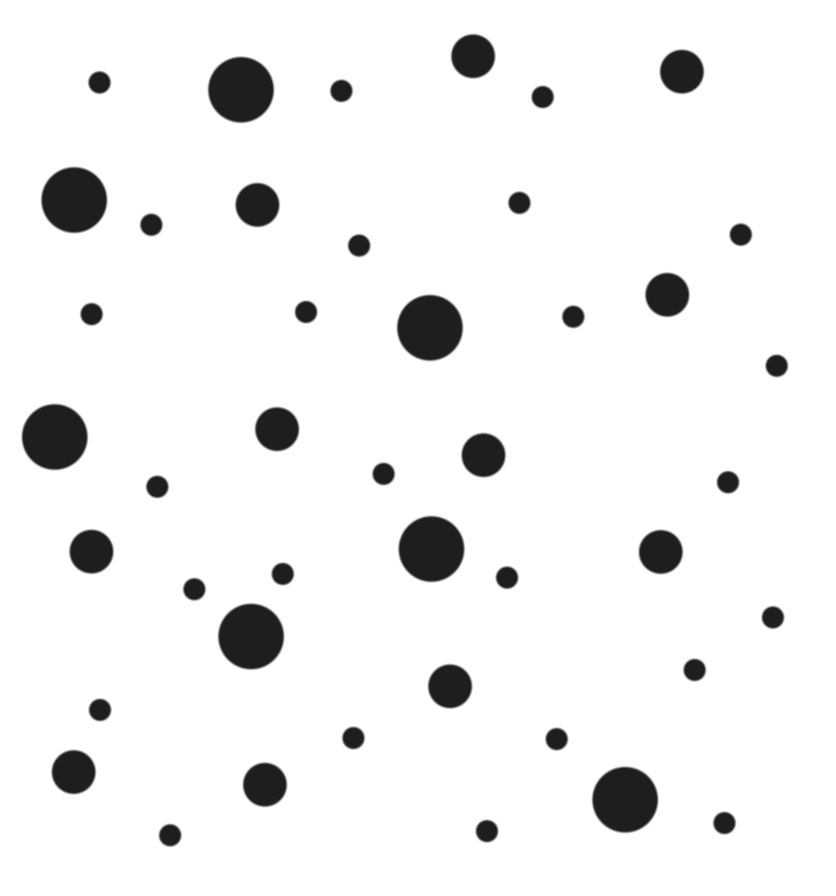
This pattern is drawn by a WebGL 2 fragment shader. Its source:

```glsl
#version 300 es
precision highp float;

uniform vec2 u_resolution;
out vec4 fragColor;

// Lengths are fractions of the canvas height
#define LARGE_COUNT 7
#define MEDIUM_COUNT 11
#define SMALL_COUNT 25
#define LARGE_RADIUS 0.0365
#define MEDIUM_RADIUS 0.0243
#define SMALL_RADIUS 0.0122
#define EDGE_MARGIN 0.005
#define JITTER 0.07
#define SOFTNESS 0.002
#define SEED 5u
#define PAPER vec3(1.0)
#define INK vec3(0.122, 0.112, 0.112)

// Integer hash giving two values in 0..1
vec2 hash2(uint n) {
    uvec2 h = uvec2(n, n + 7919u) * 747796405u + 2891336453u;
    h = ((h >> ((h >> 28u) + 4u)) ^ h) * 277803737u;
    h = (h >> 22u) ^ h;
    return vec2(h >> 8u) / 16777216.0;
}

// The first dots are large, the next medium, the rest small
float dotRadius(int index) {
    if (index < LARGE_COUNT) return LARGE_RADIUS;
    if (index < LARGE_COUNT + MEDIUM_COUNT) return MEDIUM_RADIUS;
    return SMALL_RADIUS;
}

// Low-discrepancy sequence, loosened by jitter, kept inside the canvas
vec2 dotCenter(int index, float radius, vec2 canvas) {
    const vec2 step2D = vec2(0.75488, 0.56984);
    vec2 jitter = (hash2(uint(index) + SEED * 101u) - 0.5) * JITTER;
    vec2 spread = fract(hash2(SEED) + float(index) * step2D + jitter);
    vec2 inset = vec2(radius + EDGE_MARGIN);
    return mix(inset, canvas - inset, spread);
}

void main() {
    vec2 canvas = vec2(u_resolution.x / u_resolution.y, 1.0);
    vec2 point = gl_FragCoord.xy / u_resolution.y;

    // Signed distance to the nearest dot
    float nearest = 1.0;
    for (int i = 0; i < LARGE_COUNT + MEDIUM_COUNT + SMALL_COUNT; i++) {
        float radius = dotRadius(i);
        vec2 center = dotCenter(i, radius, canvas);
        nearest = min(nearest, distance(point, center) - radius);
    }

    float coverage = 1.0 - smoothstep(-SOFTNESS, SOFTNESS, nearest);
    fragColor = vec4(mix(PAPER, INK, coverage), 1.0);
}
```
